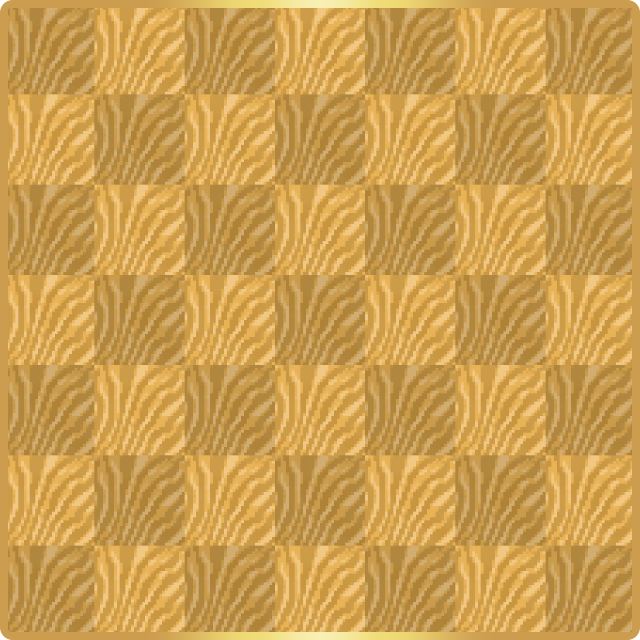
Reproduce this pattern procedurally as a Shadertoy shader.

```glsl
// Checkerboard of pixelated golden wood tiles inside a polished, rounded gold frame.
#define TILES 7.0          // tiles across and down
#define TILE_SIZE 0.141    // tile side in canvas units
#define CELLS 32.0         // square cells along a tile side
#define FRAME_WIDTH 0.0125
#define CORNER_RADIUS 0.020
#define DARK_TINT 0.87     // brightness of the darker tiles
#define STREAKS 4.4        // grain streaks per tile width
#define WAVINESS 0.40      // noise added to the streak phase
#define MID_LEVEL 0.02     // grain height where the mid tone starts
#define HIGH_LEVEL 0.60    // grain height where the highlight starts
#define SOFTNESS 0.10      // half width of the blend between tones
#define SAMPLES 3          // antialiasing samples per axis

const vec3 SHADOW = vec3(0.80, 0.61, 0.285);
const vec3 DEEP = vec3(0.785, 0.585, 0.25);
const vec3 MID = vec3(0.91, 0.70, 0.34);
const vec3 HIGHLIGHT = vec3(0.94, 0.78, 0.515);
const vec3 FRAME_GOLD = vec3(0.80, 0.61, 0.31);
const vec3 FRAME_YELLOW = vec3(0.94, 0.86, 0.46);
const vec3 FRAME_PALE = vec3(0.97, 0.94, 0.70);

vec2 randomGradient(vec2 p) {
    vec3 q = fract(p.xyx * vec3(0.1031, 0.1030, 0.0973));
    q += dot(q, q.yzx + 33.33);
    float angle = 6.2832 * fract((q.x + q.y) * q.z);
    return vec2(cos(angle), sin(angle));
}

float gradientNoise(vec2 p) {
    vec2 i = floor(p), f = p - i;
    vec2 u = f * f * f * (f * (f * 6.0 - 15.0) + 10.0);
    vec2 e = vec2(1.0, 0.0);
    float a = dot(randomGradient(i), f);
    float b = dot(randomGradient(i + e.xy), f - e.xy);
    float c = dot(randomGradient(i + e.yx), f - e.yx);
    float d = dot(randomGradient(i + e.xx), f - e.xx);
    return mix(mix(a, b, u.x), mix(c, d, u.x), u.y);
}

// Grain height: streaks bend around a knot on the left and run diagonally on the right.
float grainHeight(vec2 p) {
    float rise = p.y - 0.40;
    float bent = 0.35 * rise - 0.75 * sqrt(rise * rise + 0.02);
    float diagonal = p.y - 0.85;
    float squeeze = 0.5 * max(0.5 - p.x, 0.0);
    float across = p.x - squeeze - mix(bent, diagonal, smoothstep(0.0, 0.8, p.x));
    float wave = gradientNoise(p * vec2(4.0, 5.0) + 7.0);
    float streak = sin(6.2832 * (across * STREAKS + WAVINESS * wave));
    float fiber = gradientNoise(vec2(across * 13.0, (p.x + p.y) * 2.5) + 21.0);
    return 0.8 * streak + 1.3 * fiber;
}

float toneBlend(float level, float height) {
    return smoothstep(level - SOFTNESS, level + SOFTNESS, height);
}

vec3 woodTile(vec2 local) {
    vec2 cell = (floor(local * CELLS) + 0.5) / CELLS;
    float height = grainHeight(cell);
    float depth = smoothstep(-0.1, 0.3, gradientNoise(cell * 2.5 + 3.0));
    vec3 color = mix(SHADOW, DEEP, depth);
    color = mix(color, MID, toneBlend(MID_LEVEL, height));
    return mix(color, HIGHLIGHT, toneBlend(HIGH_LEVEL, height));
}

vec3 board(vec2 uv) {
    vec2 grid = (uv - 0.5) / TILE_SIZE + 0.5 * TILES;
    vec2 tile = floor(grid);
    float light = mod(tile.x + tile.y, 2.0);
    return woodTile(grid - tile) * mix(DARK_TINT, 1.0, light);
}

// Gold sheen that brightens toward the middle of the top and bottom rails.
vec3 frameColor(float x) {
    float offset = abs(x - 0.5);
    vec3 color = mix(FRAME_YELLOW, FRAME_GOLD, smoothstep(0.10, 0.28, offset));
    return mix(FRAME_PALE, color, smoothstep(0.0, 0.11, offset));
}

float roundedBox(vec2 p, vec2 halfSize, float radius) {
    vec2 d = abs(p) - halfSize + radius;
    return length(max(d, 0.0)) + min(max(d.x, d.y), 0.0) - radius;
}

vec3 scene(vec2 uv) {
    vec2 centered = uv - 0.5;
    float outer = roundedBox(centered, vec2(0.5), CORNER_RADIUS);
    float inner = roundedBox(centered, vec2(0.5 - FRAME_WIDTH), 0.003);
    if (outer > 0.0) return vec3(1.0);
    return inner > 0.0 ? frameColor(uv.x) : board(uv);
}

void mainImage(out vec4 fragColor, in vec2 fragCoord) {
    // Average a small grid of samples to smooth every edge.
    vec3 sum = vec3(0.0);
    for (int j = 0; j < SAMPLES; j++)
    for (int i = 0; i < SAMPLES; i++) {
        vec2 jitter = (vec2(i, j) + 0.5) / float(SAMPLES) - 0.5;
        sum += scene((fragCoord + jitter) / iResolution.xy);
    }
    fragColor = vec4(sum / float(SAMPLES * SAMPLES), 1.0);
}
```
